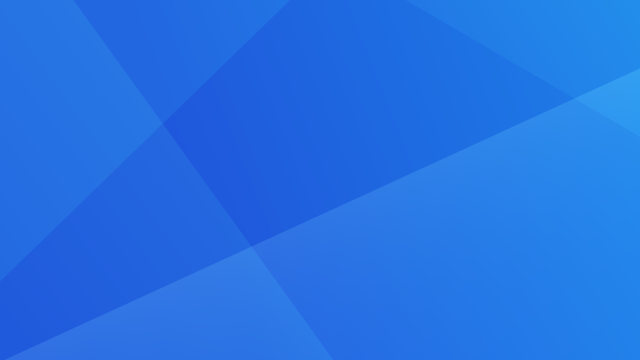
Reproduce this background procedurally as a WebGL 2 fragment shader.

```glsl
#version 300 es
precision highp float;
// Blue diagonal gradient crossed by four large translucent planes with crisp edges.

uniform vec2 u_resolution;
out vec4 outColor;

// Signed distance to the line a-b, positive on the left of its direction.
float lineDistance(vec2 p, vec2 a, vec2 b) {
    vec2 dir = normalize(b - a);
    return dot(p - a, vec2(-dir.y, dir.x));
}

// Antialiased coverage of the positive side of an edge.
float coverage(float d) {
    return clamp(d * u_resolution.y + 0.5, 0.0, 1.0);
}

void main() {
    // Canvas units: height is 1, origin at the lower left.
    vec2 p = gl_FragCoord.xy / u_resolution.y;

    // Base gradient, deep blue on the left to azure at the upper right.
    float ramp = max(dot(p, vec2(0.93, 0.37)) - 0.7, 0.0);
    vec3 color = vec3(0.122, 0.347, 0.861) + ramp * vec3(-0.006, 0.118, 0.035);

    // Left plane, fading away from its steep edge.
    float left = lineDistance(p, vec2(0.926, 0.0), vec2(0.204, 1.0));
    color += coverage(left) * max(1.0 - left / 0.75, 0.0) * vec3(0.018, 0.059, 0.015);

    // Upper left plane.
    float upperLeft = lineDistance(p, vec2(0.0, 0.218), vec2(0.806, 1.0));
    color += coverage(upperLeft) * vec3(0.013, 0.057, 0.018);

    // Lower plane, palest along its rising edge.
    float lower = lineDistance(p, vec2(1.778, 0.810), vec2(0.012, 0.0));
    float sheen = exp(-3.5 * max(lower, 0.0));
    color += coverage(lower) * (vec3(0.012, 0.043, 0.022) + sheen * vec3(0.055, 0.043, 0.006));

    // Upper right plane, growing slightly brighter toward the corner.
    float upperRight = lineDistance(p, vec2(1.127, 1.0), vec2(1.778, 0.620));
    color += coverage(upperRight) * (vec3(0.016, 0.038, 0.012) + max(upperRight, 0.0) * vec3(0.01, 0.05, 0.01));

    outColor = vec4(color, 1.0);
}
```
